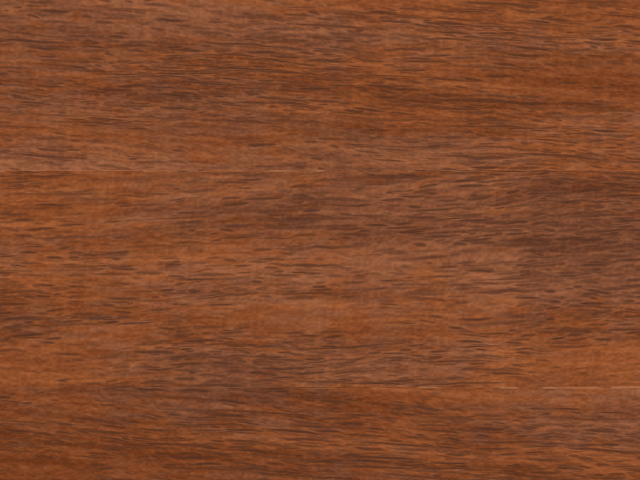
Reproduce this texture procedurally as a WebGL 2 fragment shader.

```glsl
#version 300 es
precision highp float;

uniform vec2 u_resolution;
out vec4 fragColor;

const vec3 DEEP_WOOD = vec3(0.440, 0.232, 0.128);
const vec3 LIGHT_WOOD = vec3(0.622, 0.362, 0.215);
const vec3 HUE_SHIFT = vec3(-0.022, 0.016, 0.048);
const vec3 PORE_COLOR = vec3(0.290, 0.175, 0.128);
const vec3 FLECK_COLOR = vec3(0.720, 0.500, 0.340);

const float LOWER_SEAM = 0.193;
const float UPPER_SEAM = 0.644;
const float BUTT_JOINT = 1.095;
const float SEAM_WIDTH = 0.0016;

const vec2 LONG_CELL = vec2(0.150, 0.0130);
const vec2 MEDIUM_CELL = vec2(0.062, 0.0090);
const vec2 SHORT_CELL = vec2(0.031, 0.0076);

float hash(vec2 p) {
    return fract(sin(dot(p, vec2(127.1, 311.7))) * 43758.5453);
}

float noise(vec2 p) {
    vec2 cell = floor(p);
    vec2 f = fract(p);
    f = f * f * (3.0 - 2.0 * f);
    float low = mix(hash(cell), hash(cell + vec2(1, 0)), f.x);
    float high = mix(hash(cell + vec2(0, 1)), hash(cell + vec2(1, 1)), f.x);
    return mix(low, high, f.y);
}

// Tapered dark strokes, at most one per cell, reaching into the neighbours
float pores(vec2 p, vec2 size, float thickness, float density, float blur) {
    vec2 base = floor(p / size);
    float ink = 0.0;
    for (int j = -1; j <= 1; j++) {
        for (int i = -1; i <= 1; i++) {
            vec2 cell = base + vec2(i, j);
            vec2 center = cell + vec2(hash(cell + 3.7), hash(cell + 19.3));
            vec2 d = p - center * size;
            float halfLength = size.x * mix(0.35, 0.95, hash(cell + 41.1));
            float t = d.x / halfLength;
            float bend = thickness * (hash(cell + 57.9) - 0.5) * (2.0 * t + t * t);
            float width = thickness * mix(0.6, 1.4, hash(cell + 71.3)) * (1.0 - t * t);
            float edge = 1.0 - smoothstep(-blur, blur, abs(d.y - bend) - width);
            float ends = 1.0 - smoothstep(0.4, 1.0, abs(t));
            float pick = hash(cell + 89.5);
            float strength = smoothstep(pick - 0.12, pick + 0.12, density);
            strength *= mix(0.35, 1.0, hash(cell + 103.1));
            ink = max(ink, edge * ends * strength);
        }
    }
    return ink;
}

// Pale broken line of filler along a plank edge
float seam(vec2 p, float height, float amount, float pixel) {
    float d = abs(p.y - height - 0.003 * (noise(vec2(p.x * 9.0, height)) - 0.5));
    float line = 1.0 - smoothstep(0.0, SEAM_WIDTH + pixel, d);
    float broken = smoothstep(0.42, 0.8, noise(vec2(p.x * 42.0, height * 50.0)));
    return line * broken * amount;
}

void main() {
    vec2 p = gl_FragCoord.xy / u_resolution.y;
    float pixel = 1.0 / u_resolution.y;

    // Planks: bottom, middle, top, and a second piece right of the joint
    float isTop = smoothstep(-pixel, pixel, p.y - UPPER_SEAM);
    float isBottom = 1.0 - smoothstep(-pixel, pixel, p.y - LOWER_SEAM);
    float isMiddle = 1.0 - isTop - isBottom;
    float ragged = 0.03 * (noise(p * vec2(20.0, 130.0)) - 0.5);
    float isEnd = isMiddle * smoothstep(-0.02, 0.02, p.x - BUTT_JOINT + ragged);
    float plank = step(LOWER_SEAM, p.y) + step(UPPER_SEAM, p.y);

    // Grain coordinates with a gentle sway and a slope per plank
    vec2 g = p + vec2(3.17, 1.43) * plank;
    g.y += 0.035 * (noise(g * vec2(1.8, 4.0)) - 0.5)
         + 0.012 * (noise(g * vec2(6.0, 16.0)) - 0.5)
         + 0.004 * (noise(g * vec2(30.0, 60.0)) - 0.5);
    g.y += p.x * mix(-0.015, 0.055, isTop + isBottom);

    // Wood tone from broad bands down to fine fibres
    float broad = noise(g * vec2(1.3, 8.0));
    float band = noise(g * vec2(3.0, 38.0) + 11.0);
    float streak = noise(g * vec2(11.0, 120.0) + 23.0);
    float fibre = noise(g * vec2(60.0, 200.0) + 37.0);
    float speck = noise(g * vec2(170.0, 260.0) + 53.0);
    float tone = 0.57 + 0.60 * (broad - 0.5) + 0.48 * (band - 0.5)
               + 0.46 * (streak - 0.5) + 0.42 * (fibre - 0.5) + 0.42 * (speck - 0.5);
    tone -= 0.18 * isEnd + 0.08 * isBottom;
    vec3 color = mix(DEEP_WOOD, LIGHT_WOOD, clamp(tone, -0.15, 1.15));

    // Drift between orange and duller brown
    float hue = 0.6 * noise(g * vec2(2.5, 12.0) + 67.0)
              + 0.4 * noise(g * vec2(24.0, 90.0) + 71.0);
    color += HUE_SHIFT * smoothstep(0.3, 0.75, hue) - 0.3 * HUE_SHIFT;

    // Pores gather in bands; shorter ones prevail in the figured areas
    float crowd = 0.6 * noise(g * vec2(1.6, 13.0) + 83.0)
                + 0.4 * noise(g * vec2(5.0, 34.0) + 97.0);
    float figure = noise(p * vec2(2.2, 3.5) + 5.0);
    figure = clamp(figure + 0.5 * isEnd + 0.3 * isTop * (p.x - 0.6), 0.0, 1.0);
    float density = smoothstep(0.18, 0.80, crowd);
    float blur = max(pixel, 0.0024);
    float longInk = pores(g, LONG_CELL, 0.0024, density * mix(0.85, 0.3, figure), blur);
    float mediumInk = pores(g + 7.3, MEDIUM_CELL, 0.0024, density * 0.85, blur);
    float shortInk = pores(g + 13.9, SHORT_CELL, 0.0022, density * mix(0.3, 1.0, figure), blur);
    float ink = max(max(longInk, mediumInk), 0.9 * shortInk);
    color = mix(color, PORE_COLOR, 0.92 * ink * mix(0.65, 1.0, fibre));

    // Filler in the seams and rare pale flecks
    float upper = seam(p, UPPER_SEAM, 0.45 * (1.0 - smoothstep(0.7, 1.1, p.x)), pixel);
    float lower = seam(p, LOWER_SEAM, mix(0.2, 0.65, smoothstep(0.6, 0.85, p.x)), pixel);
    float fleck = 0.25 * smoothstep(0.93, 1.0, noise(g * vec2(120.0, 190.0)));
    color = mix(color, FLECK_COLOR, max(max(upper, lower), fleck * (1.0 - ink)));

    fragColor = vec4(color, 1.0);
}
```
